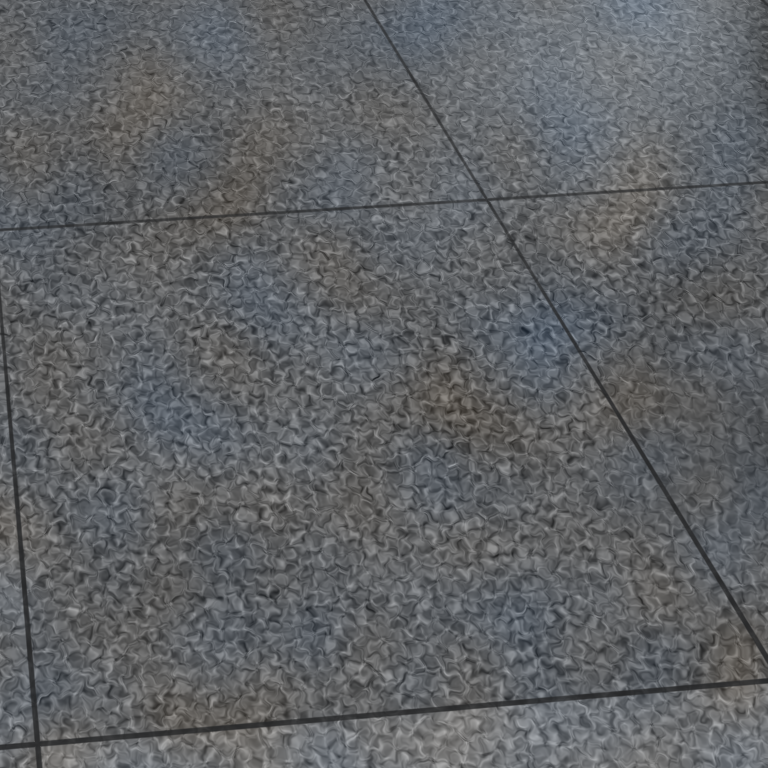
Write a WebGL 2 fragment shader that draws this texture.

```glsl
#version 300 es
precision highp float;
// Speckled grey granite floor slabs in perspective, with thin dark joints.

uniform vec2 u_resolution;
out vec4 outColor;

// Corners of the central slab, in canvas units
const vec2 NEAR_LEFT  = vec2(0.049, 0.031);
const vec2 NEAR_RIGHT = vec2(1.016, 0.115);
const vec2 FAR_RIGHT  = vec2(0.634, 0.740);
const vec2 FAR_LEFT   = vec2(-0.008, 0.700);

const vec3 STONE = vec3(0.388, 0.390, 0.392);
const vec3 JOINT = vec3(0.150, 0.153, 0.157);
const vec3 SHEEN = vec3(0.095, 0.110, 0.125);
const vec3 STAIN = vec3(0.130, 0.145, 0.165);
const vec3 BLUE_TINT = vec3(-0.045, 0.000, 0.055);

const float JOINT_NEAR = 0.0070;    // joint width at the bottom edge
const float JOINT_FAR = 0.0035;     // joint width at the top edge
const float GRAIN_SCALE = 88.0;
const float GRAIN_CONTRAST = 0.31;
const float GRAIN_PERSPECTIVE = 0.35;
const float GRAIN_WARP = 0.65;
const float BLOTCH_SCALE = 6.0;
const float BLOTCH_CONTRAST = 0.06;
const float SLAB_VARIATION = 0.025;

// Integer hash giving two values from -1 to 1
vec2 hash2(vec2 cell) {
    uvec2 q = uvec2(ivec2(cell)) * 1664525u + 1013904223u;
    q.x += q.y * 1664525u;
    q.y += q.x * 1664525u;
    q ^= q >> 16u;
    q.x += q.y * 1664525u;
    q.y += q.x * 1664525u;
    q ^= q >> 16u;
    return vec2(q & 65535u) / 32767.5 - 1.0;
}

float gradientNoise(vec2 p) {
    vec2 i = floor(p), f = p - i;
    vec2 w = f * f * f * (f * (f * 6.0 - 15.0) + 10.0);
    vec2 e = vec2(1.0, 0.0);
    float low  = mix(dot(hash2(i), f), dot(hash2(i + e), f - e), w.x);
    float high = mix(dot(hash2(i + e.yx), f - e.yx), dot(hash2(i + 1.0), f - 1.0), w.x);
    return mix(low, high, w.y);
}

// Short curled flecks: warped noise with a finer octave
float granite(vec2 p) {
    vec2 warp = vec2(gradientNoise(p * 0.8 + 31.0), gradientNoise(p * 0.8 + 77.0));
    p += GRAIN_WARP * 2.0 * warp;
    return gradientNoise(p) + 0.5 * gradientNoise(p * 2.1 + 13.0);
}

float cross2(vec2 a, vec2 b) { return a.x * b.y - a.y * b.x; }

// Projective map from the unit slab to the canvas
mat3 slabToCanvas() {
    vec2 d1 = NEAR_RIGHT - FAR_RIGHT;
    vec2 d2 = FAR_LEFT - FAR_RIGHT;
    vec2 s = NEAR_LEFT - NEAR_RIGHT + FAR_RIGHT - FAR_LEFT;
    float g = cross2(s, d2) / cross2(d1, d2);
    float h = cross2(d1, s) / cross2(d1, d2);
    return mat3(vec3(NEAR_RIGHT * (1.0 + g) - NEAR_LEFT, g),
                vec3(FAR_LEFT * (1.0 + h) - NEAR_LEFT, h),
                vec3(NEAR_LEFT, 1.0));
}

float glow(vec2 p, vec2 center, vec2 radius) {
    vec2 d = (p - center) / radius;
    return exp(-dot(d, d));
}

void main() {
    vec2 p = gl_FragCoord.xy / u_resolution;
    float pixel = 1.0 / min(u_resolution.x, u_resolution.y);

    // Floor coordinates, one unit per slab
    vec3 projected = inverse(slabToCanvas()) * vec3(p, 1.0);
    vec2 slab = projected.xy / projected.z;
    vec2 slabId = floor(slab);

    // Broad light, dull patches and slab differences
    float sheen = glow(p, vec2(0.83, 0.96), vec2(0.26, 0.20));
    float corner = glow(p, vec2(1.02, 0.93), vec2(0.05, 0.14));
    float dull = glow(p, vec2(0.95, 0.42), vec2(0.16, 0.16));
    float nearStrip = 1.0 - smoothstep(-0.01, 0.01, slab.y);
    float blotch = gradientNoise(p * BLOTCH_SCALE + 5.0);
    float tint = gradientNoise(p * BLOTCH_SCALE * 1.3 + 41.0);

    vec3 color = STONE + SHEEN * sheen - STAIN * corner;
    color += BLOTCH_CONTRAST * blotch + SLAB_VARIATION * hash2(slabId + 9.0).x;
    color += BLUE_TINT * (tint + 0.12) + 0.045 * nearStrip - 0.03 * dull;

    // Mineral grain, finer and softer with distance
    vec2 grainPoint = mix(p, slab, GRAIN_PERSPECTIVE) * GRAIN_SCALE;
    float softness = 1.0 - 0.3 * smoothstep(0.55, 1.0, p.y) - 0.4 * dull;
    color += GRAIN_CONTRAST * softness * granite(grainPoint);

    // Joints: distance to the slab edges, measured on the canvas
    vec2 rate = vec2(length(vec2(dFdx(slab.x), dFdy(slab.x))),
                     length(vec2(dFdx(slab.y), dFdy(slab.y)))) / pixel;
    vec2 edge = abs(fract(slab - 0.5) - 0.5) / rate;
    float halfWidth = 0.5 * mix(JOINT_NEAR, JOINT_FAR, smoothstep(0.0, 0.8, p.y));
    vec2 joint = 1.0 - smoothstep(halfWidth - pixel, halfWidth + pixel, edge);
    float wear = 0.85 + 0.3 * gradientNoise(p * 40.0) - 0.2 * smoothstep(0.4, 0.8, p.y);
    color = mix(color, JOINT, max(joint.x, joint.y) * clamp(wear, 0.0, 1.0));

    outColor = vec4(clamp(color, 0.0, 1.0), 1.0);
}
```
